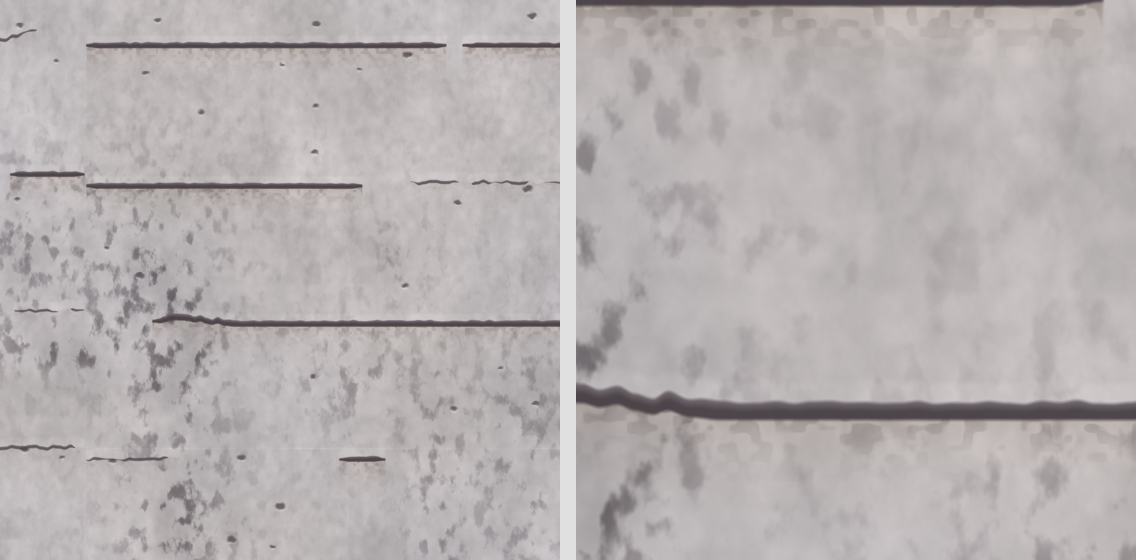
Left: the whole. Right: its middle third, enlarged.
Give the GLSL for this texture, as a Shadertoy shader.

```glsl
// Board-marked concrete: four courses parted by dark, broken horizontal grooves.
// Layered value noise gives the mottling, streaks and stains; a loop over
// groove segments cuts the joints, and hashed cells scatter small pits.

float hash(vec2 p) {
    vec3 q = fract(vec3(p.xyx) * 0.1031);
    q += dot(q, q.yzx + 33.33);
    return fract((q.x + q.y) * q.z);
}

float noise(vec2 p) {
    vec2 i = floor(p), f = fract(p);
    f = f * f * (3.0 - 2.0 * f);
    return mix(mix(hash(i), hash(i + vec2(1, 0)), f.x),
               mix(hash(i + vec2(0, 1)), hash(i + vec2(1, 1)), f.x), f.y);
}

float fbm(vec2 p) {
    float sum = 0.0, amp = 0.53;
    for (int i = 0; i < 4; i++) {
        sum += amp * noise(p);
        p = mat2(1.6, 1.2, -1.2, 1.6) * p + 17.3;
        amp *= 0.5;
    }
    return sum;
}

// Soft elliptical patch
float patchMask(vec2 p, vec2 center, vec2 size) {
    vec2 q = (p - center) / size;
    return exp(-dot(q, q));
}

// Groove segments: start x, end x, height, half width
const vec4 GROOVES[11] = vec4[11](
    vec4(-0.02, 0.065, 0.928, 0.0030), vec4(0.154, 0.797, 0.919, 0.0050),
    vec4(0.826, 1.020, 0.919, 0.0042), vec4(0.018, 0.151, 0.689, 0.0048),
    vec4(0.154, 0.647, 0.668, 0.0050), vec4(0.733, 1.020, 0.674, 0.0027),
    vec4(0.026, 0.150, 0.446, 0.0022), vec4(0.272, 1.020, 0.422, 0.0054),
    vec4(-0.02, 0.151, 0.201, 0.0029), vec4(0.154, 0.320, 0.180, 0.0027),
    vec4(0.606, 0.688, 0.180, 0.0045));

void mainImage(out vec4 fragColor, in vec2 fragCoord) {
    vec2 p = fragCoord / iResolution.xy;
    float soft = max(0.0016, 1.0 / iResolution.y);

    // Cloudy base with vertical streaks and fine grain
    float cloud = fbm(p * vec2(9.0, 7.0) + 3.0);
    float streak = noise(p * vec2(38.0, 5.0)) - 0.5;
    float grain = fbm(p * vec2(75.0, 60.0)) - 0.5;
    float tone = 0.732 + 0.13 * (cloud - 0.5) + 0.025 * streak + 0.085 * grain;
    tone += 0.018 * smoothstep(0.45, 0.8, p.y);
    vec3 color = tone * vec3(1.012, 0.985, 0.992);
    color += vec3(0.008, 0.002, -0.010) * (noise(p * 4.0 + 9.0) - 0.4);

    // Weathering gathers in the lower left and in two streaks on the right
    float wear = patchMask(p, vec2(0.30, 0.38), vec2(0.09, 0.22))
               + patchMask(p, vec2(0.13, 0.39), vec2(0.15, 0.05))
               + 0.6 * patchMask(p, vec2(0.08, 0.57), vec2(0.25, 0.14))
               + 0.8 * patchMask(p, vec2(0.32, 0.06), vec2(0.10, 0.11))
               + 0.5 * patchMask(p, vec2(0.64, 0.33), vec2(0.11, 0.10))
               + 0.6 * patchMask(p, vec2(0.78, 0.10), vec2(0.05, 0.22))
               + 0.5 * patchMask(p, vec2(0.93, 0.16), vec2(0.08, 0.25))
               + 0.35 * patchMask(p, vec2(0.72, 0.55), vec2(0.05, 0.08));
    wear = min(wear + 0.12, 1.0);
    float blotch = smoothstep(0.50, 0.76, fbm(p * vec2(62.0, 42.0) + 40.0));
    float haze = smoothstep(0.30, 0.75, fbm(p * vec2(20.0, 13.0) + 8.0));
    color -= wear * (0.26 * blotch + 0.055 * haze) * vec3(1.0, 1.01, 0.98);

    // Scattered pits, each with a pale lower rim
    vec2 cell = floor(p * 13.0);
    vec2 offset = 0.25 + 0.5 * vec2(hash(cell + 5.0), hash(cell + 71.0));
    vec2 toPit = (p * 13.0 - cell - offset) / 13.0;
    toPit.y += 0.004 * (noise(p * 160.0) - 0.5);
    float pitRadius = mix(0.002, 0.0055, hash(cell + 31.0));
    float hasPit = step(0.87, hash(cell + 113.0));
    float pit = length(toPit * vec2(0.75, 1.2)) - pitRadius;
    float rim = length((toPit + vec2(0.0, 0.005)) * vec2(0.75, 1.2)) - pitRadius;
    color += 0.05 * hasPit * (1.0 - smoothstep(-soft, soft, rim));
    color = mix(color, vec3(0.36, 0.33, 0.34),
                0.85 * hasPit * (1.0 - smoothstep(-soft, 2.0 * soft, pit)));

    // Faint pale seams: the lowest joint and two vertical panel edges
    float seam = (1.0 - smoothstep(0.0, 0.003, abs(p.y - 0.199))) * step(0.152, p.x);
    seam += 0.5 * (1.0 - smoothstep(0.0, 0.002, abs(p.x - 0.152)));
    seam += 0.6 * (1.0 - smoothstep(0.0, 0.002, abs(p.x - 0.62))) * step(p.y, 0.17);
    color += 0.04 * seam * noise(p * 25.0);

    // Grooves with pale upper lip, warm stained underside and ragged edge
    for (int i = 0; i < GROOVES.length(); i++) {
        vec4 g = GROOVES[i];
        float thin = 1.0 - step(0.0035, g.w);
        float chip = noise(vec2(p.x * 95.0, g.z * 50.0)) - 0.5;
        float height = g.z + mix(0.0015, 0.006, thin) * chip;
        if (i == 0) height += 0.02 * smoothstep(0.0, 0.065, p.x);
        if (i == 7) height += (0.008 + 0.008 * chip) * (1.0 - smoothstep(0.36, 0.42, p.x));
        float dy = p.y - height;
        float endGap = max(g.x - p.x, p.x - g.y);
        float inside = 1.0 - smoothstep(-soft, soft, endGap);
        float broken = smoothstep(0.22, 0.48, noise(vec2(p.x * 42.0, g.z * 90.0)));
        float width = g.w * mix(1.0 + 0.25 * chip, broken, thin);
        width *= mix(0.5, 1.0, smoothstep(0.0, 0.02, -endGap));

        float lip = smoothstep(0.0, 0.005, dy) * (1.0 - smoothstep(0.014, 0.020, dy));
        color += 0.025 * inside * lip;
        float under = step(dy, 0.0) * exp(dy / 0.018) * inside * (1.0 - 0.75 * thin);
        float speck = smoothstep(0.48, 0.72, noise(p * vec2(150.0, 170.0)));
        color -= under * (vec3(0.03, 0.05, 0.075) + 0.13 * speck);

        float cut = inside * (1.0 - smoothstep(-soft, soft, abs(dy) - width));
        cut *= smoothstep(0.0, 0.001, width);
        vec3 depth = mix(vec3(0.29, 0.26, 0.28), vec3(0.43, 0.40, 0.42),
                         smoothstep(-0.001, 0.006, dy));
        color = mix(color, depth, cut * mix(0.97, 0.8, thin));
    }
    fragColor = vec4(clamp(color, 0.0, 1.0), 1.0);
}
```
